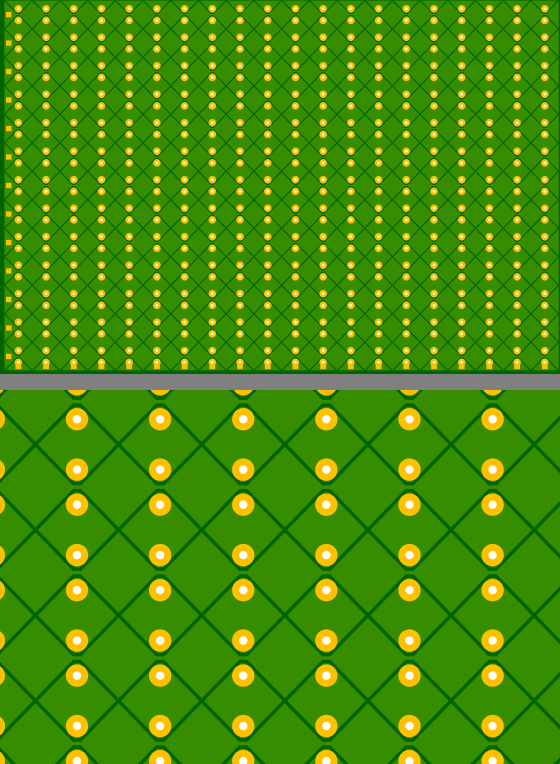
Top: the whole. Bottom: its middle third, enlarged.
A Shadertoy shader for this pattern:

```glsl
// Green circuit board: rows of paired gold pads framed by a diagonal trace lattice.

// Layout, in board units measured from the top left
const vec2 BOARD = vec2(768.0, 512.0);
const vec2 COUNT = vec2(20.0, 13.0);      // pad pairs across and down
const vec2 PITCH = vec2(38.0, 39.0);
const vec2 FIRST_PAIR = vec2(25.2, 20.0);
const float PAD_OFFSET = 8.0;             // from pair centre to each pad
const float PAD_RADIUS = 5.1;
const float HOLE_RADIUS = 1.9;
const float TRACE_HALF_WIDTH = 0.8;
const float TRACE_FLAT = 1.6;             // flattened tips between paired pads
const float MARK_X = 12.0;
const vec2 MARK_HALF = vec2(3.8, 3.6);
const vec2 TAB_HALF = vec2(4.0, 4.7);
const vec2 EDGE_TOP_LEFT = vec2(6.0, 0.8);
const vec2 EDGE_BOTTOM_RIGHT = vec2(766.3, 507.0);

// Palette
const vec3 MASK_GREEN = vec3(0.216, 0.553, 0.0);
const vec3 TRACE_GREEN = vec3(0.0, 0.392, 0.0);
const vec3 GOLD = vec3(1.0, 0.753, 0.0);
const vec3 HOLE_WHITE = vec3(1.0);

float boxDistance(vec2 p, vec2 halfSize) {
    vec2 d = abs(p) - halfSize;
    return length(max(d, 0.0)) + min(max(d.x, d.y), 0.0);
}

// Coverage of a shape over about one output pixel
float coverage(float dist, float pixel) {
    return clamp(0.5 - dist / pixel, 0.0, 1.0);
}

// Diagonals whose tips are cut flat beside the pair centre
float traceDistance(vec2 p) {
    vec2 a = abs(p);
    float slope = PITCH.y / PITCH.x;
    float diagonal = (a.y - slope * a.x) / length(vec2(1.0, slope));
    float tip = boxDistance(vec2(a.x, a.y - TRACE_FLAT), vec2(TRACE_FLAT, 0.0));
    float line = a.y < TRACE_FLAT ? tip : min(abs(diagonal), tip);
    return line - TRACE_HALF_WIDTH;
}

void mainImage(out vec4 fragColor, in vec2 fragCoord) {
    vec2 p = fragCoord / iResolution.xy * BOARD;
    p.y = BOARD.y - p.y;
    float pixel = BOARD.y / iResolution.y;

    // Nearest pad pair and position relative to it
    vec2 cell = clamp(floor((p - FIRST_PAIR) / PITCH + 0.5), vec2(0.0), COUNT - 1.0);
    vec2 q = p - FIRST_PAIR - cell * PITCH;

    // Traces and dark board edge
    vec3 color = mix(MASK_GREEN, TRACE_GREEN, coverage(traceDistance(q), pixel));
    vec2 edgeCentre = 0.5 * (EDGE_TOP_LEFT + EDGE_BOTTOM_RIGHT);
    vec2 edgeHalf = 0.5 * (EDGE_BOTTOM_RIGHT - EDGE_TOP_LEFT);
    color = mix(TRACE_GREEN, color, coverage(boxDistance(p - edgeCentre, edgeHalf), pixel));

    // Gold pads, left row marks and bottom connector tabs
    float padRange = length(vec2(q.x, abs(q.y) - PAD_OFFSET));
    float gold = padRange - PAD_RADIUS;
    gold = min(gold, boxDistance(vec2(p.x - MARK_X, q.y), MARK_HALF));
    if (cell.y == COUNT.y - 1.0) {
        vec2 tabCentre = vec2(0.0, PAD_OFFSET + TAB_HALF.y);
        gold = min(gold, boxDistance(q - tabCentre, TAB_HALF));
    }
    color = mix(color, GOLD, coverage(gold, pixel));

    // Drilled holes
    color = mix(color, HOLE_WHITE, coverage(padRange - HOLE_RADIUS, pixel));
    fragColor = vec4(color, 1.0);
}
```
